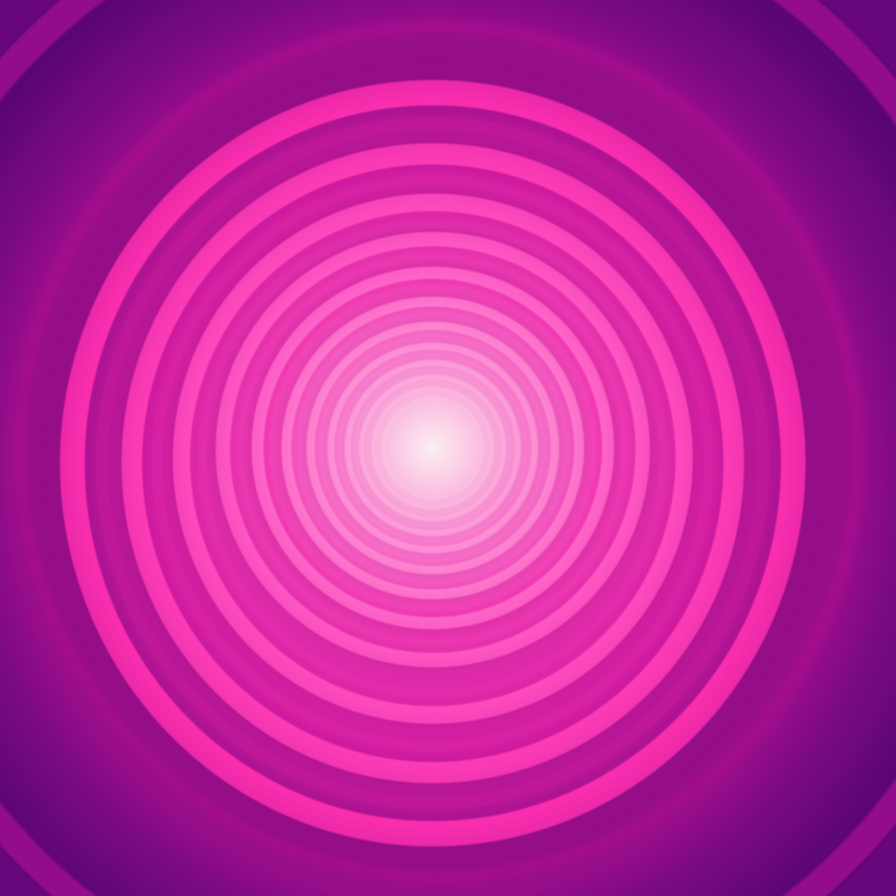
Reproduce this background procedurally as a Shadertoy shader.

```glsl
// Concentric glowing magenta rings shrinking into a pale centre on violet.

const vec2 GLOW_CENTRE = vec2(0.483, 0.5);
const float LARGEST_RADIUS = 0.416;
const float RING_RATIO = 0.835;
const float RING_WIDTH = 0.066;   // relative to the ring radius
const int RING_COUNT = 22;

const vec3 WHITE_PINK = vec3(0.99, 0.92, 0.94);
const vec3 PALE_PINK = vec3(0.98, 0.75, 0.88);
const vec3 ROSE = vec3(0.97, 0.48, 0.80);
const vec3 HOT_PINK = vec3(0.94, 0.23, 0.70);
const vec3 MAGENTA = vec3(0.82, 0.11, 0.63);
const vec3 PLUM = vec3(0.59, 0.05, 0.54);
const vec3 PURPLE = vec3(0.47, 0.04, 0.51);
const vec3 VIOLET = vec3(0.35, 0.02, 0.45);
const vec3 NEON = vec3(1.0, 0.19, 0.69);

float ramp(float a, float b, float x) {
    return clamp((x - a) / (b - a), 0.0, 1.0);
}

// Radial gradient from the pale core to the violet rim
vec3 tunnelColour(float r) {
    vec3 c = mix(WHITE_PINK, PALE_PINK, ramp(0.005, 0.052, r));
    c = mix(c, ROSE, ramp(0.052, 0.104, r));
    c = mix(c, HOT_PINK, ramp(0.104, 0.185, r));
    c = mix(c, MAGENTA, ramp(0.185, 0.315, r));
    c = mix(c, PLUM, ramp(0.315, 0.435, r));
    c = mix(c, PURPLE, ramp(0.475, 0.53, r));
    return mix(c, VIOLET, ramp(0.53, 0.62, r));
}

// Lit colour of a ring of the given radius
vec3 ringColour(float radius) {
    vec3 c = mix(WHITE_PINK, vec3(0.99, 0.60, 0.84), ramp(0.0, 0.105, radius));
    c = mix(c, vec3(1.0, 0.37, 0.78), ramp(0.105, 0.22, radius));
    return mix(c, NEON, ramp(0.22, 0.40, radius));
}

// Larger rings sit lower and are slightly taller than wide
float ringDistance(vec2 uv, float radius) {
    float grow = smoothstep(0.22, 0.33, radius);
    vec2 q = uv - GLOW_CENTRE + vec2(0.0, 0.017 * grow);
    q.y /= 1.0 + 0.028 * grow;
    return length(q);
}

// Soft-edged band covering inner..outer
float band(float r, float inner, float outer, float soft) {
    return smoothstep(inner - soft, inner + soft, r)
         * (1.0 - smoothstep(outer - soft, outer + soft, r));
}

// One bright ring, its outer shadow and the faint step inside it
vec3 addRing(vec3 colour, vec2 uv, float radius, float soft) {
    float r = ringDistance(uv, radius);
    float inner = radius * (1.0 - RING_WIDTH);
    float edge = min(soft, 0.05 * radius);
    float shadow = smoothstep(radius - edge, radius + edge, r)
                 * exp(-max(r - radius, 0.0) / (0.03 * radius));
    colour *= 1.0 - vec3(0.07, 0.12, 0.05) * shadow * ramp(0.02, 0.2, radius);
    float stepBand = band(r, radius * 0.87, radius * 0.905, edge * 1.5);
    colour = mix(colour, ringColour(radius), 0.13 * stepBand);
    float lit = band(r, inner, radius, edge);
    float across = ramp(inner, radius, r);
    return mix(colour, ringColour(radius), lit * mix(0.95, 0.78, across));
}

// Dim halo and wide corner ring beyond the bright rings
vec3 addOuterRings(vec3 colour, vec2 uv, float soft) {
    vec2 q = uv - vec2(0.490, 0.496);
    float r = length(q);
    float halo = exp(-pow((length(q * vec2(1.0, 0.985)) - 0.468) / 0.009, 2.0));
    colour = mix(colour, vec3(0.68, 0.05, 0.57), 0.5 * halo);
    float lane = band(r, 0.532, 0.575, soft * 3.0);
    colour = mix(colour, PURPLE, 0.18 * lane);
    float corner = band(r, 0.627, 0.658, soft * 1.6);
    colour = mix(colour, vec3(0.60, 0.05, 0.55), 0.9 * corner);
    float beyond = smoothstep(0.656, 0.664, r);
    return mix(colour, vec3(0.42, 0.03, 0.49), 0.8 * beyond);
}

void mainImage(out vec4 fragColor, in vec2 fragCoord) {
    float size = min(iResolution.x, iResolution.y);
    vec2 uv = (fragCoord - 0.5 * iResolution.xy) / size + 0.5;
    float soft = max(1.0 / size, 0.0018);

    // Background gradient follows the drift of the rings
    float r = ringDistance(uv, length(uv - GLOW_CENTRE));
    vec3 colour = addOuterRings(tunnelColour(r), uv, soft);

    // Rings shrink geometrically towards the glow
    float radius = LARGEST_RADIUS;
    for (int i = 0; i < RING_COUNT; i++) {
        colour = addRing(colour, uv, radius, soft);
        radius *= RING_RATIO;
    }

    fragColor = vec4(colour, 1.0);
}
```
